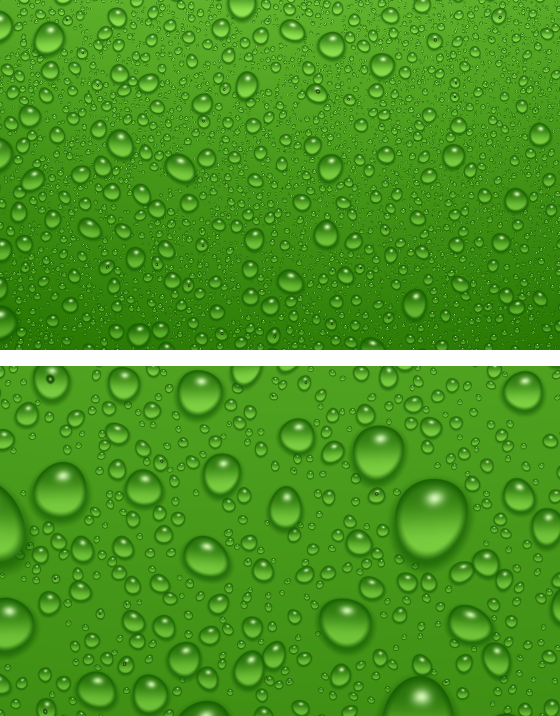
Top, the full canvas; bottom, a detail of the centre.
Give the GLSL for this texture, as a Shadertoy shader.

```glsl
const vec3 DEEP_GREEN = vec3(0.155, 0.47, 0.01);
const vec3 LIGHT_GREEN = vec3(0.40, 0.725, 0.19);
const vec3 SHADE = vec3(0.07, 0.34, 0.0);
const vec3 GLOW = vec3(0.19, 0.20, 0.14);
const vec3 GLINT = vec3(0.86, 1.0, 0.74);
const int LAYERS = 6;

float hash(vec2 p) {
    return fract(sin(dot(p, vec2(127.1, 311.7))) * 43758.5453);
}

vec2 hash2(vec2 p) {
    return vec2(hash(p), hash(p + 57.3));
}

mat2 rotation(float angle) {
    float c = cos(angle), s = sin(angle);
    return mat2(c, s, -s, c);
}

// Sheet lit from the top
vec3 sheet(vec2 uv) {
    float light = 0.10 + 0.82 * uv.y - 0.5 * pow(uv.x - 0.52, 2.0);
    return mix(DEEP_GREEN, LIGHT_GREEN, clamp(light, 0.0, 1.0));
}

// Each layer is a turned grid, finer as its number grows
float cellSize(int layer) {
    return 0.155 * pow(0.64, float(layer));
}

mat2 layerTurn(int layer) {
    return rotation(0.4 + float(layer) * 0.9);
}

vec2 gridPoint(vec2 p, int layer) {
    return layerTurn(layer) * p / cellSize(layer) + 40.0;
}

vec2 dropSeed(vec2 corner, int layer) {
    return corner + float(layer) * 31.7;
}

// Centre and radius on the canvas; no radius means an empty cell
vec3 dropAt(vec2 corner, int layer) {
    vec2 seed = dropSeed(corner, layer);
    float chance = layer == 0 ? 0.5 : 0.88;
    vec2 center = corner + 0.5 + 0.56 * (hash2(seed) - 0.5);
    center = (center - 40.0) * cellSize(layer) * layerTurn(layer);
    float size = pow(hash(seed + 2.6), 1.6);
    float radius = mix(0.14, 0.27, size) * mix(1.15, 0.8, center.x / 1.6);
    return vec3(center, hash(seed + 11.3) < chance ? radius * cellSize(layer) : 0.0);
}

// A drop gives way to touching drops of coarser layers, or larger ones in its own
bool isAbsorbed(vec3 drop, int layer) {
    for (int k = 0; k <= layer; k++) {
        vec2 base = floor(gridPoint(drop.xy, k));
        for (int n = 0; n < 9; n++) {
            vec3 other = dropAt(base + vec2(n % 3 - 1, n / 3 - 1), k);
            float gap = distance(drop.xy, other.xy) - 1.1 * (drop.z + other.z);
            bool wins = k < layer || other.z > drop.z * 1.0001;
            if (other.z > 0.0 && wins && gap < 0.0) return true;
        }
    }
    return false;
}

// Squeeze space along an axis and bend it, so circles become uneven blobs
vec2 dropSpace(vec2 q, vec2 seed) {
    float angle = 1.57 + 2.4 * (hash(seed + 3.1) - 0.5);
    vec2 axis = vec2(cos(angle), sin(angle));
    q -= axis * dot(q, axis) * 0.25 * hash(seed + 8.7);
    float bend = cos(3.0 * atan(q.y, q.x) + 6.28 * hash(seed + 5.9));
    return q * (1.0 + 0.03 * bend);
}

// Lens shading: dim top, glowing base, dark rim and a glint
vec3 dropColor(vec2 q, float d, vec3 ground) {
    float base = smoothstep(0.65, -0.65, q.y);
    vec3 body = mix(mix(ground, SHADE, 0.45), ground + GLOW, base);
    body = mix(body, SHADE, 0.75 * smoothstep(0.76, 1.03, d));
    vec2 g = (q - vec2(0.08, 0.5)) * vec2(4.0, 5.4);
    return mix(body, GLINT, 0.92 * exp(-dot(g, g)));
}

// Small air bubble caught inside a drop
vec3 addBubble(vec3 color, vec2 q) {
    float d = length(q);
    color = mix(color, SHADE * 0.6, 0.75 * smoothstep(0.30, 0.16, d));
    return color + GLOW * 2.0 * smoothstep(0.13, 0.03, d);
}

vec3 drawDrop(vec3 color, vec3 ground, vec2 q, vec2 seed, float blur, float strength) {
    vec2 w = dropSpace(q, seed);
    float d = length(w);
    float shadow = smoothstep(1.3, 0.9, length(w + vec2(0.0, 0.14)));
    color = mix(color, SHADE, 0.62 * shadow * strength);
    vec3 body = dropColor(w, d, ground);
    if (hash(seed + 21.4) < 0.07) {
        body = addBubble(body, w - 0.5 * (hash2(seed + 4.2) - 0.5));
    }
    return mix(color, body, strength * smoothstep(1.0 + blur, 1.0 - blur, d));
}

void mainImage(out vec4 fragColor, in vec2 fragCoord) {
    vec2 p = fragCoord / iResolution.y;
    float pixel = 0.8 / iResolution.y;
    vec3 ground = sheet(fragCoord / iResolution.xy);
    vec3 color = ground;

    // Finest and faintest drops first
    for (int layer = LAYERS - 1; layer >= 0; layer--) {
        float strength = 1.0 - 0.04 * float(layer);
        vec2 base = floor(gridPoint(p, layer));
        for (int n = 0; n < 9; n++) {
            vec2 corner = base + vec2(n % 3 - 1, n / 3 - 1);
            vec3 drop = dropAt(corner, layer);
            vec2 q = p - drop.xy;
            if (length(q) >= 1.9 * drop.z || isAbsorbed(drop, layer)) continue;
            vec2 seed = dropSeed(corner, layer);
            color = drawDrop(color, ground, q / drop.z, seed, pixel / drop.z, strength);
        }
    }
    fragColor = vec4(clamp(color, 0.0, 1.0), 1.0);
}
```
